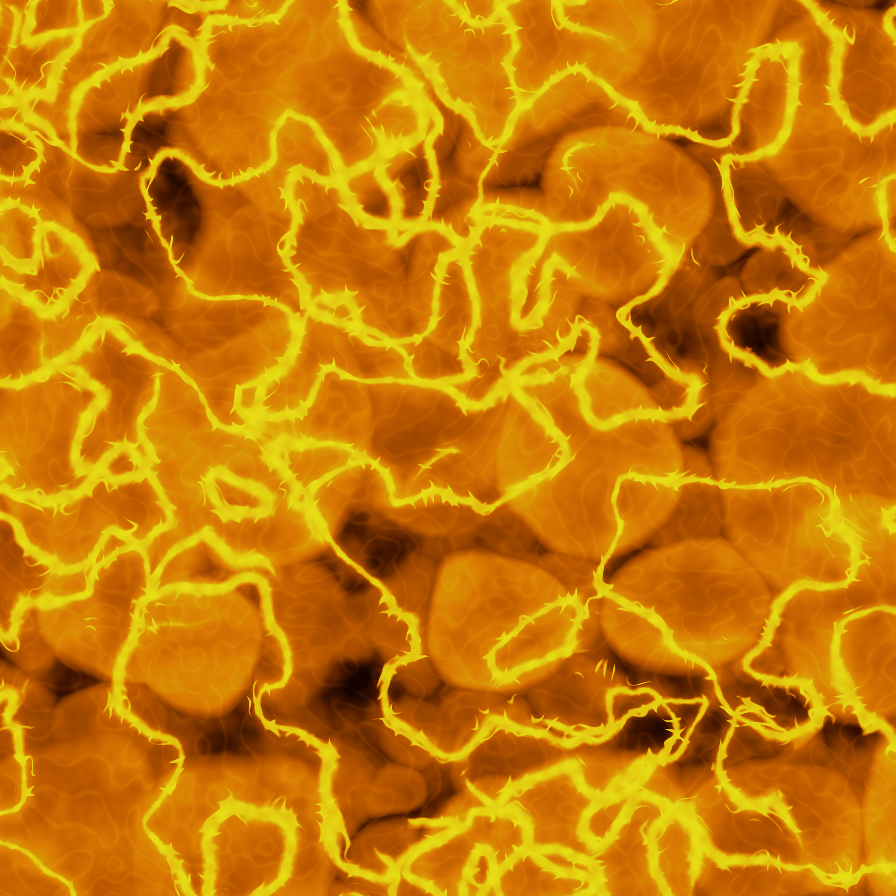
Write a three.js fragment shader that draws this texture.

```glsl
// Molten web: thin glowing yellow filaments over soft orange blobs with dark gaps.
// Filaments are warped zero contours of gradient noise, thorned by finer noise;
// blobs are jittered discs. The summed heat is coloured through a ramp.

varying vec2 vUv;

const vec3 SOOT   = vec3(0.08, 0.01, 0.00);
const vec3 UMBER  = vec3(0.25, 0.08, 0.00);
const vec3 RUST   = vec3(0.55, 0.24, 0.00);
const vec3 EMBER  = vec3(0.74, 0.35, 0.00);
const vec3 ORANGE = vec3(0.85, 0.47, 0.01);
const vec3 AMBER  = vec3(0.86, 0.61, 0.02);
const vec3 YELLOW = vec3(0.90, 0.86, 0.08);

const float WEB_SCALE   = 7.2;    // main filament loops across the canvas
const float MESH_SCALE  = 10.5;   // denser filaments, only in patches
const float BLOB_SCALE  = 4.6;
const float WARP        = 0.030;
const float THIN        = 0.0021; // filament half widths
const float THICK       = 0.0058;
const float HALO        = 0.0075;
const float THORN_SCALE = 42.0;
const float THORN       = 0.0075;
const float MOTTLE      = 0.33;

vec2 hash2(vec2 p) {
  vec3 q = fract(p.xyx * vec3(0.1031, 0.1030, 0.0973));
  q += dot(q, q.yzx + 33.33);
  return fract((q.xx + q.yz) * q.zy);
}

float corner(vec2 cell, vec2 offset) {
  vec2 g = hash2(cell + 57.0) * 2.0 - 1.0;
  return dot(g / max(length(g), 0.01), offset);
}

// Gradient noise, about -0.7 to 0.7
float noise(vec2 p) {
  vec2 i = floor(p), f = fract(p);
  vec2 u = f * f * f * (f * (f * 6.0 - 15.0) + 10.0);
  vec2 x = vec2(1.0, 0.0), y = vec2(0.0, 1.0);
  return mix(mix(corner(i, f), corner(i + x, f - x), u.x),
             mix(corner(i + y, f - y), corner(i + 1.0, f - 1.0), u.x), u.y);
}

float fbm(vec2 p) {
  float sum = 0.0, amp = 0.6;
  for (int i = 0; i < 4; i++) {
    sum += amp * noise(p);
    p = mat2(1.6, 1.2, -1.2, 1.6) * p + 7.3;
    amp *= 0.5;
  }
  return sum;
}

vec2 warp(vec2 p, float scale, float amount) {
  return p + amount * vec2(noise(p * scale + 3.7), noise(p * scale + 41.2));
}

// Thin bright lines along the zero contours of noise
float ridge(vec2 p, float width) {
  return 1.0 - smoothstep(0.0, width, abs(noise(p)));
}

float webField(vec2 p, float scale) {
  vec2 q = warp(warp(p, 10.0, WARP * 1.6), 24.0, WARP * 0.5);
  return noise(q * scale + scale * 3.1);
}

// Approximate distance to the contour; flat spots swell into knots
float webDistance(vec2 p, float scale) {
  vec2 e = vec2(0.0015, 0.0);
  float n = webField(p, scale);
  vec2 slope = vec2(webField(p + e.xy, scale), webField(p + e.yx, scale)) - n;
  return abs(n) / (length(slope) / e.x + 0.25 * scale);
}

// Soft discs with faintly lit rims; returns heat of the hottest one
float blobs(vec2 p, float softness) {
  vec2 cell = floor(p);
  float heat = 0.0;
  for (int y = -1; y <= 1; y++) {
    for (int x = -1; x <= 1; x++) {
      vec2 c = cell + vec2(float(x), float(y));
      float radius = mix(0.40, 0.84, hash2(c + 19.0).x);
      float d = length(p - c - 0.15 - 0.7 * hash2(c)) / radius;
      float disc = 1.0 - smoothstep(1.0 - softness, 1.0, d);
      float rim = 0.07 * smoothstep(0.3, 0.8, d);
      heat = max(heat, disc * (0.46 + 0.15 * hash2(c + 83.0).y + rim));
    }
  }
  return heat;
}

vec3 ramp(float h) {
  vec3 c = mix(SOOT, UMBER, clamp(h / 0.12, 0.0, 1.0));
  c = mix(c, RUST, clamp((h - 0.12) / 0.18, 0.0, 1.0));
  c = mix(c, EMBER, clamp((h - 0.30) / 0.20, 0.0, 1.0));
  c = mix(c, ORANGE, clamp((h - 0.50) / 0.15, 0.0, 1.0));
  c = mix(c, AMBER, clamp((h - 0.65) / 0.17, 0.0, 1.0));
  return mix(c, YELLOW, clamp((h - 0.82) / 0.18, 0.0, 1.0));
}

void main() {
  vec2 p = vUv + 2.0;

  // Background: blobs over dark gaps, with smoky mottling and fine veins
  vec2 q = warp(p, 6.0, 0.05);
  float gap = 0.20 + 0.55 * fbm(p * 8.0);
  float big = blobs(q * BLOB_SCALE, 0.25);
  float small = 0.72 * blobs(warp(p, 9.0, 0.06) * BLOB_SCALE * 2.0 + 11.0, 0.45);
  float heat = max(gap, max(big, small)) + MOTTLE * fbm(p * 11.0 + 5.0);
  heat += 0.05 * ridge(q * 32.0, 0.12) + 0.04 * noise(p * 80.0);

  // Filaments: main web joined by patches of denser mesh
  float patchMask = smoothstep(-0.10, 0.20, noise(p * 2.6 + 9.0));
  float web = webDistance(p, WEB_SCALE);
  float mesh = webDistance(p + 5.0, MESH_SCALE) + 0.03 * (1.0 - patchMask);
  float d = min(web, mesh);
  float thorn = ridge(warp(p, 16.0, 0.03) * THORN_SCALE, 0.17);
  d -= THORN * thorn * thorn * smoothstep(-0.3, 0.3, noise(p * 17.0));
  d += 0.0035 * fbm(p * 65.0);

  float width = mix(THIN, THICK, smoothstep(-0.3, 0.4, noise(p * 6.0 + 2.0)));
  float core = 1.0 - smoothstep(0.4 * width, 1.7 * width, d);
  float halo = exp(-max(web, 0.0) / HALO) + exp(-max(mesh, 0.0) / HALO);
  heat += 0.27 * halo;
  heat = mix(heat, 0.98 + 0.10 * noise(p * 70.0 + 8.0), core * 0.94);

  gl_FragColor = vec4(ramp(heat), 1.0);
}
```
